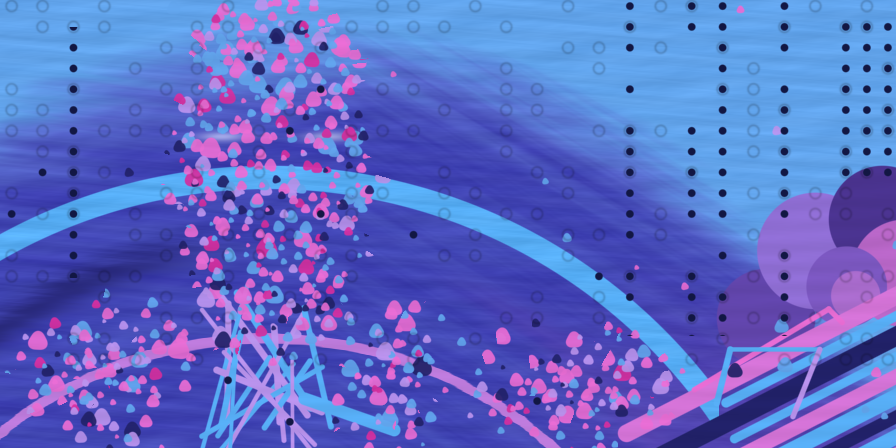
A WebGL 2 fragment shader for this background:

```glsl
#version 300 es
precision highp float;
uniform vec2 u_resolution;
out vec4 outColor;

#define SKY vec3(0.38, 0.64, 0.92)
#define INDIGO vec3(0.22, 0.22, 0.67)
#define MIDBLUE vec3(0.34, 0.40, 0.79)
#define NAVY vec3(0.13, 0.13, 0.41)
#define LAVENDER vec3(0.72, 0.57, 0.92)
#define PINK vec3(0.90, 0.42, 0.82)
#define ARC_BLUE vec3(0.34, 0.68, 0.96)
#define ARC_CENTER vec2(0.599, -0.62)
#define HOLE_PITCH vec2(0.069, 0.0464)
#define HOLE_RADIUS 0.0085
#define SCRIBBLES 18
#define BANDS 10

float hash(vec2 p) {
  p = fract(p * vec2(0.1031, 0.1137) + 0.17);
  p += dot(p, p.yx + 33.33);
  return fract((p.x + p.y) * p.x * 17.3);
}

vec2 hash2(vec2 p) { return vec2(hash(p), hash(p + 47.3)); }

// Antialiased coverage of a signed distance
float fill(float d) {
  float aa = 0.9 / u_resolution.y;
  return 1.0 - smoothstep(-aa, aa, d);
}

float segment(vec2 p, vec2 a, vec2 b) {
  vec2 ab = b - a;
  return length(p - a - ab * clamp(dot(p - a, ab) / dot(ab, ab), 0.0, 1.0));
}

// Layered sines stretched along x, like dry brush marks
float brush(vec2 p) {
  float sum = 0.0, amp = 0.5;
  for (int i = 0; i < 5; i++) {
    sum += amp * sin(p.y * 34.0 + 2.5 * sin(p.x * 4.0 + p.y * 9.0 + float(i)));
    p = p * vec2(1.7, 1.8) + vec2(0.37, 0.19);
    amp *= 0.68;
  }
  return sum;
}

void stroke(inout vec3 col, vec2 p, vec2 a, vec2 b, float w, vec3 ink) {
  col = mix(col, ink, fill(segment(p, a, b) - w));
}

// Blue sky fading over a lopsided indigo dome
vec3 wall(vec2 p, float grain) {
  float dx = p.x - 0.75;
  float dome = 0.84 - dx * dx * (dx < 0.0 ? 0.32 : 0.50);
  float slant = brush(vec2(p.x, p.y + 0.45 * max(dx, 0.0)));
  float h = p.y - dome + 0.035 * slant;
  vec3 paint = mix(INDIGO, MIDBLUE, 0.28 + 0.2 * slant);
  paint = mix(paint, vec3(0.36, 0.25, 0.67), 0.6 * smoothstep(1.0, 1.7, p.x) * smoothstep(0.5, 0.1, p.y));
  vec3 col = mix(paint, MIDBLUE, smoothstep(-0.16, 0.03, h));
  col = mix(col, SKY, smoothstep(-0.05, 0.13, h));
  return col + 0.02 * grain;
}

// Overlapping round puffs at the right edge
void clouds(inout vec3 col, vec2 p) {
  col = mix(col, vec3(0.38, 0.27, 0.67), fill(length(p - vec2(1.71, 0.29)) - 0.11));
  col = mix(col, vec3(0.56, 0.43, 0.83), fill(length(p - vec2(1.82, 0.44)) - 0.13));
  col = mix(col, vec3(0.29, 0.20, 0.56), fill(length(p - vec2(1.97, 0.51)) - 0.12));
  col = mix(col, vec3(0.72, 0.40, 0.78), fill(length(p - vec2(2.02, 0.39)) - 0.12));
  col = mix(col, vec3(0.48, 0.34, 0.75), fill(length(p - vec2(1.89, 0.36)) - 0.09));
  col = mix(col, vec3(0.66, 0.42, 0.80), fill(length(p - vec2(1.91, 0.34)) - 0.055));
}

// Likelihood of a paint dot: central column and low side clusters
float dotDensity(vec2 p) {
  float dy = p.y - 0.62;
  float column = smoothstep(0.0, 0.07, 0.26 - 0.8 * dy * dy - abs(p.x - 0.61)) * smoothstep(0.15, 0.3, p.y);
  float left = 1.0 - length((p - vec2(0.24, 0.16)) / vec2(0.24, 0.2));
  float right = 1.0 - length((p - vec2(1.28, 0.12)) / vec2(0.3, 0.17));
  float middle = 1.0 - length((p - vec2(0.88, 0.17)) / vec2(0.18, 0.2));
  return max(0.62 * column, 0.9 * max(left, max(right, middle)));
}

void splatter(inout vec3 col, vec2 p) {
  for (int i = 0; i < 5; i++) {
    float k = float(i), size = 0.07 - 0.009 * k;
    vec2 q = mat2(0.88, 0.47, -0.47, 0.88) * p / size + 7.3 * k;
    vec2 id = floor(q), seed = id + 31.0 * k + 90.0;
    float r = mix(0.12, 0.33, hash(seed + 5.1));
    vec2 c = 0.5 + (hash2(seed) - 0.5) * (0.9 - 2.0 * r);
    vec2 v = q - id - c;
    float d = length(v) - r * (1.0 + 0.1 * sin(3.0 * atan(v.y, v.x) + 6.0 * r));
    float pick = hash(seed + 12.7);
    vec3 ink = pick < 0.4 ? PINK : pick < 0.58 ? LAVENDER : pick < 0.82 ? SKY : pick < 0.9 ? vec3(0.83, 0.18, 0.62) : NAVY;
    float shown = step(hash(seed + 21.9), dotDensity(p - v * size));
    col = mix(col, ink, 0.93 * shown * fill(d * size));
  }
}

// Punched holes in some columns, faint raised rings elsewhere
void holes(inout vec3 col, vec2 p) {
  vec2 pitch = p.x > 1.86 ? vec2(0.047, 0.0464) : HOLE_PITCH;
  vec2 g = (p - vec2(p.x > 1.86 ? 1.888 : 0.164, 0.012)) / pitch;
  vec2 id = floor(g + 0.5);
  float r = length((g - id) * pitch), chance = hash(id + 60.0);
  bool punched = p.x > 1.86 ? p.y > 0.58 && p.y < 0.96 : (id.x == 0.0 && p.y > 0.38 && p.y < 0.94)
    || ((id.x == 18.0 || id.x == 20.0 || id.x == 21.0 || id.x == 23.0) && p.y > 0.25 && chance < 0.75);
  float ring = exp(-pow((r - 0.012) / 0.003, 2.0)) * step(chance, 0.4);
  col *= 1.0 - 0.16 * ring * step(0.18, p.y);
  if (punched || chance > 0.97) col = mix(col, vec3(0.07, 0.09, 0.26), fill(r - HOLE_RADIUS));
}

void main() {
  vec2 p = gl_FragCoord.xy / u_resolution.y;
  float grain = brush(p * vec2(2.0, 3.1));
  vec3 col = wall(p, grain);

  // Dark inner band, then the large blue arc
  float radius = length(p - ARC_CENTER);
  float shade = exp(-pow((radius - 1.07 + 0.01 * grain) / 0.035, 2.0));
  col = mix(col, NAVY, 0.7 * shade * smoothstep(0.65, 0.2, p.x));
  col = mix(col, vec3(0.38, 0.27, 0.7), 0.35 * shade * smoothstep(0.9, 1.2, p.x));
  clouds(col, p);
  col = mix(col, ARC_BLUE + 0.025 * grain, fill(abs(radius - 1.224) - 0.026) * step(p.x, 1.605));

  // Small pink arc
  float ringDist = abs(length(p - vec2(0.599, -0.706)) - 0.951) - 0.011;
  col = mix(col, vec3(0.74, 0.48, 0.86), fill(ringDist + 0.002 * grain));

  // Tangled strokes below the column
  for (int i = 0; i < SCRIBBLES; i++) {
    vec2 h = hash2(vec2(float(i) * 3.7, 11.0)), s = hash2(vec2(float(i) * 5.3, 29.0));
    vec2 a = vec2(0.44 + 0.3 * h.x, 0.12 * h.y - 0.03);
    vec2 b = vec2(0.44 + 0.28 * s.x, 0.15 + 0.22 * s.y);
    stroke(col, p, a, b, 0.004 + 0.004 * h.y, i % 2 == 0 ? LAVENDER : ARC_BLUE);
  }
  stroke(col, p, vec2(0.68, 0.11), vec2(0.88, 0.04), 0.014, ARC_BLUE);

  // Diagonal ribbons sweeping to the right edge
  for (int i = 0; i < BANDS; i++) {
    float k = float(i), h = hash(vec2(k * 2.9, 71.0));
    vec2 b = vec2(2.06, 0.37 - 0.045 * k);
    vec2 a = b - vec2(1.0, 0.51) * (0.42 + 0.3 * h);
    vec3 ink = i % 4 == 0 ? vec3(0.83, 0.45, 0.84) : i % 4 == 2 ? NAVY : ARC_BLUE;
    stroke(col, p, a, b, 0.01 + 0.012 * h, ink);
  }
  stroke(col, p, vec2(1.55, 0.13), vec2(1.85, 0.31), 0.006, PINK);
  stroke(col, p, vec2(1.85, 0.31), vec2(1.88, 0.28), 0.006, PINK);
  stroke(col, p, vec2(1.60, 0.10), vec2(1.63, 0.22), 0.007, ARC_BLUE);
  stroke(col, p, vec2(1.63, 0.22), vec2(1.83, 0.22), 0.005, ARC_BLUE);
  stroke(col, p, vec2(1.77, 0.07), vec2(1.83, 0.22), 0.006, LAVENDER);

  // Pale smudges, dots and holes
  vec2 smudge = vec2(abs(p.x - 0.615) - 0.12, p.y - 0.695) / vec2(0.055, 0.011);
  col = mix(col, vec3(0.75, 0.77, 0.96), 0.75 * exp(-dot(smudge, smudge)));
  splatter(col, p);
  holes(col, p);

  // Horizontal ridges of the wall
  col *= 1.0 + 0.02 * sin(p.y * 135.0 + 1.2 * sin(p.x * 5.0)) + 0.012 * grain;
  outColor = vec4(clamp(col, 0.0, 1.0), 1.0);
}
```
